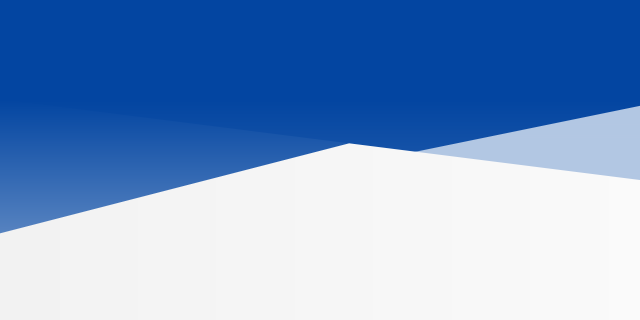
Give the GLSL for this background, as a Shadertoy shader.

```glsl
// Deep blue backdrop with a soft haze, a pale slope and a broad white gable.

// Colours
const vec3 DEEP_BLUE = vec3(0.010, 0.270, 0.630);
const vec3 PALE_BLUE = vec3(0.700, 0.780, 0.890);
const vec3 WHITE_LEFT = vec3(0.948);
const vec3 WHITE_RIGHT = vec3(0.980);

// Layout in canvas heights, origin at the lower left
const vec2 GABLE_PEAK = vec2(1.0911, 0.5521);
const float GABLE_LEFT_SLOPE = 0.2578;
const float GABLE_RIGHT_SLOPE = -0.1261;
const vec2 PALE_START = vec2(1.2995, 0.5260);
const float PALE_SLOPE = 0.2045;

// Haze: white mixed in per unit of depth below its top
const float HAZE_TOP = 0.69;
const float SKY_HAZE = 0.43;
const float WEDGE_HAZE = 0.36;

// Signed distance to a line through a point, negative below it
float lineDistance(vec2 p, vec2 through, float slope) {
    vec2 d = p - through;
    return (d.y - slope * d.x) / sqrt(1.0 + slope * slope);
}

// Antialiased coverage of the region where the distance is negative
float coverage(float dist) {
    return clamp(0.5 - dist * iResolution.y, 0.0, 1.0);
}

void mainImage(out vec4 fragColor, in vec2 fragCoord) {
    vec2 p = fragCoord / iResolution.y;
    float across = fragCoord.x / iResolution.x;

    float leftRoof = lineDistance(p, GABLE_PEAK, GABLE_LEFT_SLOPE);
    float rightRoof = lineDistance(p, GABLE_PEAK, GABLE_RIGHT_SLOPE);
    float paleSlope = lineDistance(p, PALE_START, PALE_SLOPE);

    // Sky haze, thicker in the wedge under the extended right roof line
    float depth = max(HAZE_TOP - p.y, 0.0);
    float haze = depth * (SKY_HAZE + WEDGE_HAZE * coverage(rightRoof));
    vec3 color = mix(DEEP_BLUE, vec3(1.0), haze);

    // Pale slope rising to the right
    color = mix(color, PALE_BLUE, coverage(paleSlope));

    // White gable below both roof lines
    vec3 white = mix(WHITE_LEFT, WHITE_RIGHT, across);
    float gable = coverage(max(leftRoof, rightRoof));

    // The pale slope only shows to the right of the gable peak
    vec3 wedge = mix(DEEP_BLUE, vec3(1.0), haze);
    color = mix(wedge, color, step(GABLE_PEAK.x, p.x));
    color = mix(color, white, gable);

    fragColor = vec4(color, 1.0);
}
```
